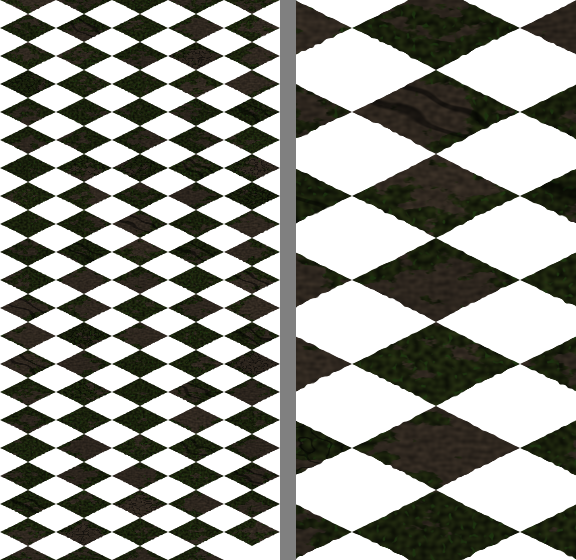
Left: the whole. Right: its middle third, enlarged.
This pattern is drawn by a Shadertoy shader. Its source:

```glsl
const vec2 GRID = vec2(5.0, 20.0);
const vec3 PAPER = vec3(1.0);
const vec3 DIRT = vec3(0.18, 0.15, 0.12);
const vec3 GRASS = vec3(0.095, 0.12, 0.045);
const vec3 LEAF = vec3(0.11, 0.20, 0.06);

vec2 hash22(vec2 p) {
    vec3 q = fract(p.xyx * vec3(0.1031, 0.1030, 0.0973));
    q += dot(q, q.yzx + 33.33);
    return fract((q.xx + q.yz) * q.zy);
}

float cornerSlope(vec2 corner, vec2 offset) {
    float angle = 6.2832 * hash22(corner).x;
    return dot(vec2(cos(angle), sin(angle)), offset);
}

// Gradient noise, roughly -0.7 to 0.7
float gradientNoise(vec2 p) {
    vec2 i = floor(p), f = p - i;
    vec2 u = f * f * f * (f * (f * 6.0 - 15.0) + 10.0);
    vec2 e = vec2(1.0, 0.0);
    float low = mix(cornerSlope(i, f), cornerSlope(i + e, f - e), u.x);
    float high = mix(cornerSlope(i + e.yx, f - e.yx), cornerSlope(i + 1.0, f - 1.0), u.x);
    return mix(low, high, u.y);
}

float fbm(vec2 p) {
    float sum = 0.0, amplitude = 1.0;
    for (int k = 0; k < 4; k++) {
        sum += amplitude * gradientNoise(p);
        p = p * 2.03 + 17.3;
        amplitude *= 0.55;
    }
    return sum;
}

// Signed distance to a diamond whose lower sides are frayed
float diamond(vec2 local, vec2 seed) {
    vec2 a = abs(local);
    float awayFromTips = min(1.0, 16.0 * a.x * a.y);
    float fray = 0.012 + 0.035 * gradientNoise(local * vec2(26.0, 13.0) + seed);
    return a.x + a.y - 0.5 + fray * awayFromTips * (local.y < 0.0 ? 1.0 : 0.5);
}

// Grass amount: random patches, thicker along randomly chosen sides
float grassCover(vec2 ground, vec2 seed, vec2 tile) {
    vec2 sides = sign(hash22(tile + 31.0) - 0.5);
    vec2 rim = smoothstep(0.05, 0.5, ground * sides);
    float lushness = hash22(tile + 71.0).x * 1.1 - 0.72;
    float cover = lushness + 0.75 * max(rim.x, rim.y) + 0.9 * fbm(ground * 3.5 + seed);
    return smoothstep(-0.12, 0.12, cover);
}

// Dark wheel ruts or dry cracks on a few tiles
float scars(vec2 ground, vec2 seed, vec2 tile) {
    vec2 pick = hash22(tile + 113.0);
    float bend = ground.x + 0.25 * gradientNoise(ground * 2.0 + seed);
    float rut = 1.0 - smoothstep(0.02, 0.06, abs(abs(bend) - 0.16));
    float crack = 1.0 - smoothstep(0.02, 0.09, abs(gradientNoise(ground * 6.0 + seed)));
    return rut * step(0.87, pick.x) + crack * step(0.92, pick.y);
}

vec3 soil(vec2 local, vec2 seed, vec2 tile) {
    vec2 ground = vec2(local.x + local.y, local.x - local.y);
    vec2 flatPos = local * vec2(2.0, 1.0) + seed;
    float streaks = gradientNoise(flatPos * vec2(7.0, 17.0));
    float grain = gradientNoise(flatPos * 14.0 + 5.0);
    vec3 dirt = DIRT * (1.0 + 0.35 * streaks + 0.25 * grain);

    float blades = gradientNoise(flatPos * vec2(11.0, 13.0) + 41.0);
    vec3 grass = mix(GRASS * (1.0 + 0.9 * blades), LEAF, smoothstep(0.2, 0.5, grain));

    vec3 color = mix(dirt, grass, grassCover(ground, seed, tile));
    color *= 1.0 - 0.5 * min(1.0, scars(ground, seed, tile));
    return color * (0.92 + 0.16 * hash22(tile + 9.0).y);
}

void mainImage(out vec4 fragColor, in vec2 fragCoord) {
    // Rows are centred on the lower and upper canvas borders
    vec2 p = fragCoord / iResolution.xy * GRID + vec2(0.0, 0.5);
    vec2 tile = floor(p);
    vec2 local = p - tile - 0.5;
    vec2 seed = floor(hash22(tile + 3.0) * 200.0) + 0.37;

    float pixel = length(GRID / iResolution.xy);
    float mask = 1.0 - smoothstep(-0.6 * pixel, 0.6 * pixel, diamond(local, seed));

    // The lower right half tile stays empty
    bool vacant = tile.x > GRID.x - 1.5 && tile.y < 0.5;
    mask *= vacant ? 0.0 : 1.0;

    fragColor = vec4(mix(PAPER, soil(local, seed, tile), mask), 1.0);
}
```
